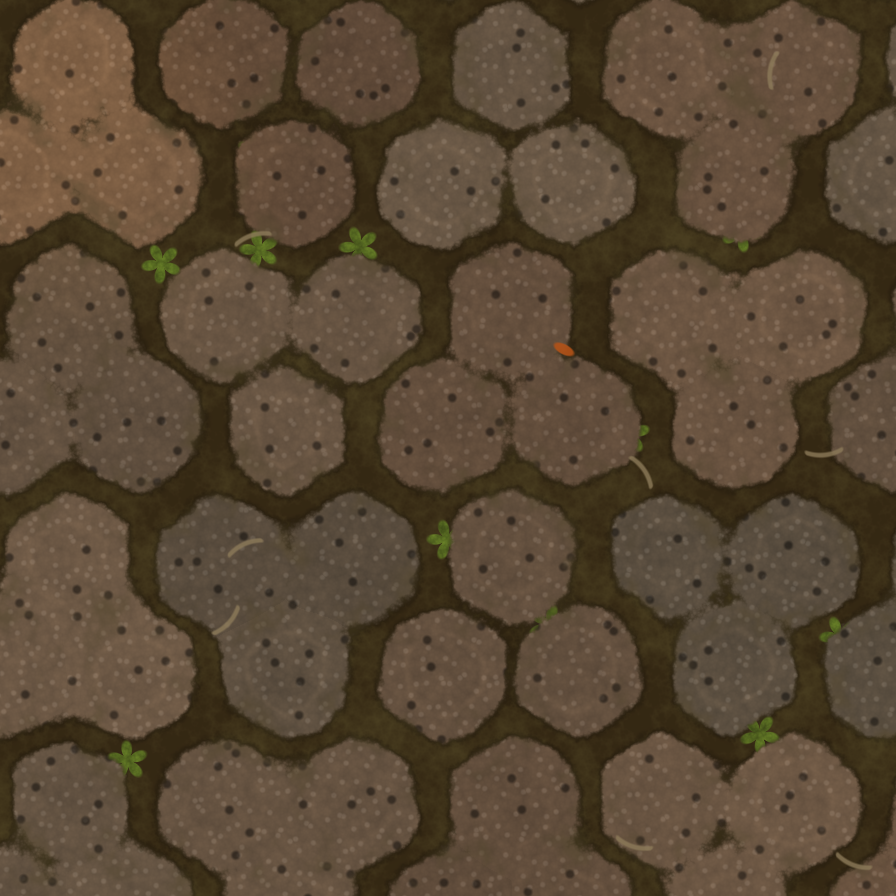
This texture is drawn by a WebGL 1 fragment shader. Its source:

```glsl
precision highp float;
// Worn paving of three-lobed stones, alternately upright and inverted, in mossy soil.
// Each stone is a smooth union of three rounded hexagons; cellular noise gives grain,
// ragged edges and moss, and a jittered grid scatters weeds, twigs and dead leaves.
uniform vec2 u_resolution;

#define PITCH vec2(0.246, 0.275)
#define FIRST_STONE vec2(0.078, 0.863)
#define LOBE_OFFSET vec2(0.073, 0.063)
#define LOBE_RADIUS 0.0695
#define ROUNDNESS 0.5
#define EDGE_SOFTNESS 0.0035
#define RAGGEDNESS 0.011
#define LITTER_CELLS 9.0
#define STONE_DARK vec3(0.315, 0.258, 0.205)
#define STONE_LIGHT vec3(0.465, 0.378, 0.295)
#define SOIL vec3(0.205, 0.155, 0.075)
#define MOSS vec3(0.285, 0.240, 0.125)

float hash(vec2 p) {
  return fract(sin(dot(p, vec2(127.1, 311.7))) * 4375.85);
}

vec2 hash2(vec2 p) {
  return vec2(hash(p), hash(p + 37.3));
}

// Distance to the nearest jittered cell point
float cellular(vec2 p) {
  vec2 cell = floor(p);
  float nearest = 2.0;
  for (int y = -1; y <= 1; y++) {
    for (int x = -1; x <= 1; x++) {
      vec2 c = cell + vec2(float(x), float(y));
      nearest = min(nearest, length(c + hash2(c) - p));
    }
  }
  return nearest;
}

// Layered cellular noise, roughly centred on zero
float rough(vec2 p) {
  float sum = 0.0, weight = 0.5;
  for (int i = 0; i < 3; i++) {
    sum += weight * (cellular(p) - 0.48);
    p = mat2(1.6, 1.2, -1.2, 1.6) * p + 5.7;
    weight *= 0.65;
  }
  return sum;
}

float smoothMin(float a, float b, float k) {
  float h = max(k - abs(a - b), 0.0) / k;
  return min(a, b) - 0.25 * h * h * k;
}

float lobeShape(vec2 p, float radius) {
  p = abs(p);
  float hex = max(p.x, dot(p, vec2(0.5, 0.866)));
  return mix(hex, length(p), ROUNDNESS) - radius;
}

// x: stone edge distance, y: stone tone, z: lobe distance, w: lobe tone
vec4 paving(vec2 p) {
  vec2 home = floor((p - FIRST_STONE) / PITCH + 0.5);
  vec4 best = vec4(1.0);
  for (int y = -1; y <= 1; y++) {
    for (int x = -1; x <= 1; x++) {
      vec2 id = home + vec2(float(x), float(y));
      vec2 q = p - FIRST_STONE - id * PITCH - 0.009 * (hash2(id + 3.1) - 0.5);
      float up = 1.0 - 2.0 * mod(id.x, 2.0);
      float join = mix(0.014, 0.048, hash(id + 8.4));
      float edge = 1.0;
      vec2 lobe = vec2(1.0, 0.0);
      for (int i = 0; i < 3; i++) {
        float side = float(i) - 1.0;
        vec2 key = id * 3.0 + vec2(side, 17.0);
        vec2 centre = LOBE_OFFSET * vec2(side, up * (1.0 - 2.0 * abs(side)));
        float radius = LOBE_RADIUS - 0.007 * pow(hash(key), 2.0);
        float d = lobeShape(q - centre - 0.008 * (hash2(key + 2.0) - 0.5), radius);
        if (d < lobe.x) lobe = vec2(d, hash(key + 6.0));
        edge = smoothMin(edge, d, join);
      }
      if (edge < best.x) best = vec4(edge, hash(id + 21.7), lobe);
    }
  }
  return best;
}

// Local position of a scattered item, turned at random; z is its lottery number
vec3 scatter(vec2 p, float seed) {
  vec2 cell = floor(p * LITTER_CELLS) + seed;
  vec2 q = fract(p * LITTER_CELLS) - 0.5 - 0.5 * (hash2(cell) - 0.5);
  float a = 6.283 * hash(cell + 4.4);
  return vec3(mat2(cos(a), sin(a), -sin(a), cos(a)) * q, hash(cell + 9.2));
}

void main() {
  vec2 p = gl_FragCoord.xy / u_resolution.y;
  float soft = max(EDGE_SOFTNESS, 0.8 / u_resolution.y);
  float blotch = rough(p * 17.0), grain = rough(p * 75.0);
  vec2 sway = 0.003 * sin(p.yx * 43.0 + 2.0 * sin(p * 29.0));
  vec4 stone = paving(p + sway);
  float edge = stone.x + RAGGEDNESS * (blotch + 0.6 * grain);
  float cover = 1.0 - smoothstep(-soft, soft, edge);

  // Soil and moss, darkest beside the stones
  float mossy = clamp(0.4 + 1.3 * blotch + 0.8 * grain + 0.2 * sin(p.x * 11.0 + p.y * 17.0), 0.0, 1.0);
  vec3 ground = mix(SOIL, MOSS, mossy) * mix(0.76, 1.0, smoothstep(0.0, 0.009, edge));

  // Stone tint, worn rings, pits and pale grit
  float tone = 0.12 + 0.5 * stone.y + 0.16 * stone.w - 0.45 * blotch - 0.5 * grain;
  tone += 0.22 * stone.w * exp(-pow((stone.z + 0.027 + 0.006 * blotch) / 0.0035, 2.0));
  vec3 face = mix(STONE_DARK, STONE_LIGHT, clamp(tone, -0.25, 1.15));
  face += vec3(0.02, -0.004, -0.012) * (2.0 * hash(stone.yy) - 1.0);
  face += vec3(0.07, 0.04, 0.01) * (1.0 - smoothstep(0.05, 0.35, distance(p, vec2(0.05, 0.87))));
  face += 0.07 * (1.0 - smoothstep(0.08, 0.25, cellular(p * 58.0)));
  face *= 1.0 - 0.45 * (1.0 - smoothstep(0.05, 0.13, cellular(p * 19.0 + 8.0)));
  float creep = smoothstep(-0.035, 0.004, edge) * smoothstep(-0.1, 0.25, blotch);
  face = mix(face, vec3(0.35, 0.295, 0.195), 0.65 * creep);
  vec3 color = mix(ground, face, cover);

  // Weeds in the joints, pale twigs and orange leaves anywhere
  float blur = soft * LITTER_CELLS * 0.7;
  vec3 weed = scatter(p, 11.0), twig = scatter(p, 53.0), leaf = scatter(p, 87.0);
  float petals = length(weed.xy) - 0.2 * (0.3 + 0.7 * abs(cos(2.5 * atan(weed.y, weed.x + 0.0001))));
  float green = step(weed.z, 0.2) * (1.0 - smoothstep(-blur, blur, petals)) * (1.0 - cover);
  color = mix(color, vec3(0.34, 0.43, 0.13) * (1.0 - 0.8 * grain), 0.85 * green);
  twig.y += 1.2 * twig.x * twig.x;
  twig.x -= clamp(twig.x, -0.17, 0.17);
  float straw = step(twig.z, 0.08) * (1.0 - smoothstep(0.01, 0.015 + blur, length(twig.xy)));
  color = mix(color, vec3(0.55, 0.48, 0.35), 0.8 * straw);
  float dead = step(leaf.z, 0.03) * (1.0 - smoothstep(-blur, blur, length(leaf.xy * vec2(1.0, 2.2)) - 0.11));
  color = mix(color, vec3(0.70, 0.32, 0.09), 0.9 * dead);
  gl_FragColor = vec4(color, 1.0);
}
```
